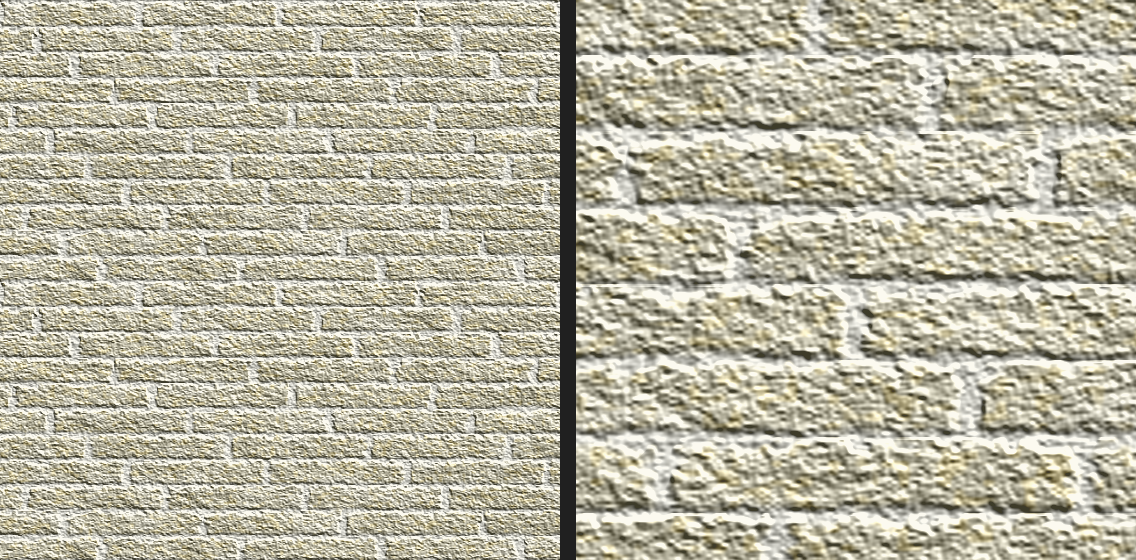
Left: the whole. Right: its middle third, enlarged.
Write a Shadertoy shader that draws this texture.

```glsl
// Rough split-face stone bricks in a stepped running bond with pale, smeared mortar.
// A height field (rounded boxes plus wrapped value noise) is embossed by a light from
// the upper right; the pattern repeats once across and twice up the canvas.

const float BRICKS = 4.0;              // bricks across the canvas
const float ROWS = 11.0;               // rows in one vertical repeat
const float REPEATS = 2.0;             // vertical repeats on the canvas
const float ROW_SHIFT = 3.0 / 11.0;    // bond offset per row, in bricks
const float ROW_LIFT = 0.05;           // mortar centre below the row line, in rows
const vec2 JOINT = vec2(0.16, 0.085);  // half widths of joints, in row heights
const float CORNER = 0.06;             // brick corner radius, in row heights
const float EDGE = 0.085;              // half softness of brick edges, in row heights
const vec2 WOBBLE = vec2(0.16, 0.42);  // raggedness at the foot and top of a brick
const float RELIEF = 0.20;             // height of bricks above the mortar
const float LUMPS = 0.5;               // height of broad swellings
const float GRAIN = 1.0;               // height of the fine grain
const vec2 LIGHT_STEP = vec2(0.0013, 0.0019); // emboss step in canvas units
const float CONTRAST = 1.5;
const vec3 STONE = vec3(0.705, 0.690, 0.610);
const vec3 MORTAR = vec3(0.825, 0.822, 0.790);
const vec3 STAIN = vec3(0.05, 0.025, -0.05);
const vec3 SHADOW_LIMIT = vec3(0.24, 0.23, 0.16);
const vec3 LIGHT_LIMIT = vec3(0.99, 0.98, 0.94);

float hash(vec2 p) {
    vec3 h = fract(p.xyx * 0.1031);
    h += dot(h, h.yzx + 33.33);
    return fract((h.x + h.y) * h.z);
}

// Value noise over the unit tile, wrapped after the given number of cells.
float noise(vec2 tile, vec2 cells) {
    vec2 p = tile * cells, i = floor(p), f = p - i;
    f = f * f * (3.0 - 2.0 * f);
    vec2 a = mod(i, cells), b = mod(i + 1.0, cells);
    return mix(mix(hash(a), hash(vec2(b.x, a.y)), f.x),
               mix(hash(vec2(a.x, b.y)), hash(b), f.x), f.y);
}

float fractalNoise(vec2 tile, vec2 cells) {
    float sum = 0.0, weight = 0.38;
    for (int k = 0; k < 3; k++) {
        sum += weight * noise(tile, cells);
        cells = floor(cells * 1.7);
        weight *= 0.9;
    }
    return sum;
}

vec2 toTile(vec2 uv) {
    return uv * vec2(1.0, REPEATS);
}

// Bond coordinates: xy is the place inside the brick, zw its column and row.
vec4 bond(vec2 uv) {
    float y = uv.y * ROWS * REPEATS + ROW_LIFT;
    float row = mod(floor(y), ROWS);
    float x = uv.x * BRICKS + (row + 1.0) * ROW_SHIFT;
    return vec4(fract(x), fract(y), mod(floor(x), BRICKS), row);
}

// Coverage of stone, 0 in the mortar and 1 on a brick.
float stoneMask(vec2 uv) {
    vec2 tile = toTile(uv), place = bond(uv).xy;
    vec2 halfSize = 0.5 * vec2(ROWS * REPEATS / BRICKS, 1.0);
    vec2 p = abs(place - 0.5) * 2.0 * halfSize;
    vec2 q = p - halfSize + JOINT + CORNER;
    float d = length(max(q, 0.0)) + min(max(q.x, q.y), 0.0) - CORNER;
    float ragged = 0.4 * noise(tile, vec2(38.0, 27.0))
                 + 0.6 * noise(tile, vec2(150.0, 90.0)) - 0.5;
    float wobble = mix(WOBBLE.x, WOBBLE.y, smoothstep(0.1, 0.7, place.y));
    return 1.0 - smoothstep(-EDGE, EDGE, d + wobble * ragged);
}

float wallHeight(vec2 uv, float stone) {
    vec2 tile = toTile(uv);
    float grain = fractalNoise(tile, vec2(110.0, 84.0));
    float lumps = noise(tile + 0.37, vec2(30.0, 24.0));
    float step = RELIEF * (0.45 + 1.1 * noise(tile + 0.17, vec2(48.0, 22.0)));
    return step * stone + GRAIN * mix(0.75, 1.0, stone) * grain + LUMPS * lumps * stone;
}

void mainImage(out vec4 fragColor, in vec2 fragCoord) {
    vec2 uv = fragCoord / iResolution.xy;
    vec2 tile = toTile(uv);
    vec2 lit = uv + LIGHT_STEP;
    float stone = stoneMask(uv);

    // Emboss: slopes that fall towards the light are bright.
    float slope = wallHeight(uv, stone) - wallHeight(lit, stoneMask(lit));

    // Stone tone: per-brick shift, broad weathering and small warm stains.
    float brickTone = 0.04 * (hash(bond(uv).zw + 7.0) - 0.5);
    float weather = 0.07 * (noise(tile + 0.61, vec2(16.0, 14.0)) - 0.5);
    float stain = smoothstep(0.5, 0.9, noise(tile + 0.23, vec2(120.0, 90.0)));
    vec3 stoneColor = STONE + brickTone + weather + STAIN * stain;

    // Thin smears of mortar over the stone.
    float smear = 0.4 * smoothstep(0.6, 0.92, noise(tile + 0.83, vec2(22.0, 18.0)));
    vec3 color = mix(MORTAR, stoneColor, stone * (1.0 - smear));
    color = clamp(color + CONTRAST * slope, SHADOW_LIMIT, LIGHT_LIMIT);
    fragColor = vec4(color, 1.0);
}
```
